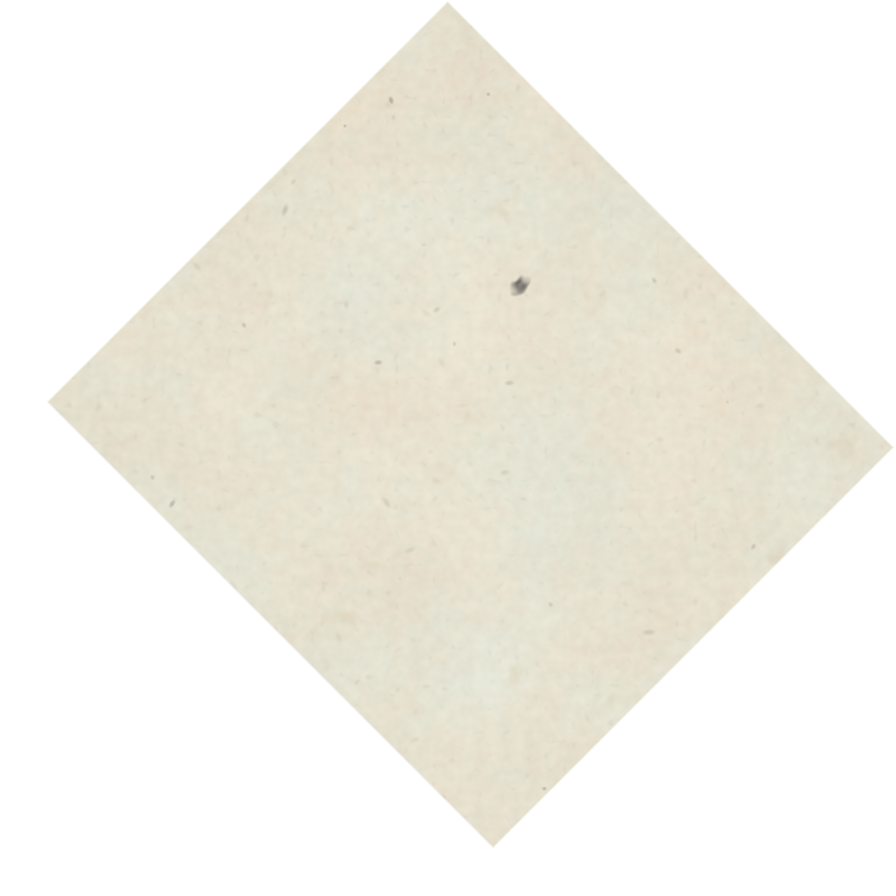
Write a WebGL 2 fragment shader that draws this texture.

```glsl
#version 300 es
precision highp float;

#define SHEET_CENTER vec2(0.525, 0.526)
#define SHEET_HALF vec2(0.3157, 0.3515)
#define EDGE_SOFT 0.0016
#define PAPER vec3(0.905, 0.888, 0.820)
#define WARM_TINT vec3(0.010, -0.016, -0.026)
#define GRAIN 0.034
#define MOTTLE 0.030
#define SPECK_CELLS 26.0
#define SPECK_SHARE 0.20
#define BLOT_CENTER vec2(0.581, 0.682)
#define BLOT_COLOR vec3(0.40, 0.385, 0.37)

uniform vec2 u_resolution;
out vec4 fragColor;

// Integer hash of a lattice cell, two values in 0..1
vec2 hash2(vec2 cell, float seed) {
    uvec3 v = uvec3(ivec3(vec3(cell, seed))) * 1664525u + 1013904223u;
    v.x += v.y * v.z; v.y += v.z * v.x; v.z += v.x * v.y;
    v ^= v >> 16u;
    v.x += v.y * v.z; v.y += v.z * v.x;
    return vec2(v.xy >> 8u) / 16777216.0;
}

float cornerSlope(vec2 cell, vec2 offset, float period, float seed) {
    float angle = 6.2831853 * hash2(mod(cell, period), seed).x;
    return dot(vec2(cos(angle), sin(angle)), offset);
}

// Gradient noise that wraps after a whole number of cells
float noise(vec2 uv, float period, float seed) {
    vec2 p = uv * period, i = floor(p), f = p - i;
    vec2 w = f * f * f * (f * (f * 6.0 - 15.0) + 10.0);
    vec2 e = vec2(1.0, 0.0);
    float low = mix(cornerSlope(i, f, period, seed),
                    cornerSlope(i + e.xy, f - e.xy, period, seed), w.x);
    float high = mix(cornerSlope(i + e.yx, f - e.yx, period, seed),
                     cornerSlope(i + e.xx, f - e.xx, period, seed), w.x);
    return mix(low, high, w.y);
}

float fbm(vec2 uv, float period, float seed) {
    float sum = 0.0, gain = 1.0;
    for (int k = 0; k < 4; k++) {
        sum += gain * noise(uv, period, seed + float(k));
        period *= 2.0;
        gain *= 0.6;
    }
    return sum;
}

// Small soft specks, at most one in each wrapped cell
float specks(vec2 uv) {
    vec2 p = uv * SPECK_CELLS, home = floor(p);
    float cover = 0.0;
    for (int y = -1; y <= 1; y++)
    for (int x = -1; x <= 1; x++) {
        vec2 cell = home + vec2(x, y), id = mod(cell, SPECK_CELLS);
        vec2 traits = hash2(id, 41.0), shape = hash2(id, 43.0);
        vec2 d = p - cell - hash2(id, 42.0);
        float angle = 6.2831853 * shape.x;
        d = mat2(cos(angle), -sin(angle), sin(angle), cos(angle)) * d;
        d.x /= 1.0 + 1.2 * shape.y;
        float radius = mix(0.07, 0.12, shape.y);
        float strength = mix(0.07, 0.42, pow(traits.y, 5.0));
        float dotMask = 1.0 - smoothstep(0.15 * radius, radius, length(d));
        cover = max(cover, dotMask * strength * step(traits.x, SPECK_SHARE));
    }
    return cover;
}

// One irregular dark blot, stretched along the diagonal
float blot(vec2 uv) {
    vec2 d = uv - BLOT_CENTER;
    d += 0.008 * vec2(noise(uv, 90.0, 51.0), noise(uv, 90.0, 52.0));
    d = vec2(d.x + d.y, d.y - d.x) * 0.7071;
    return 1.0 - smoothstep(0.1, 1.0, length(d / vec2(0.014, 0.010)));
}

vec3 paper(vec2 uv) {
    // Fine fibres and broad clouds of tone
    float grain = noise(uv, 70.0, 1.0) + 0.7 * noise(uv, 140.0, 2.0);
    float mottle = fbm(uv, 7.0, 5.0);
    float warmth = fbm(uv, 6.0, 11.0) + 0.5 * noise(uv, 60.0, 17.0);
    vec3 color = PAPER + GRAIN * 0.6 * grain + MOTTLE * 0.5 * mottle;
    color += WARM_TINT * warmth;

    // Faint tan stains and grey flecks
    float stain = smoothstep(0.42, 0.85, fbm(uv, 11.0, 23.0));
    color -= stain * vec3(0.022, 0.034, 0.050);
    float fleck = smoothstep(0.30, 0.60, noise(uv, 96.0, 31.0));
    color -= fleck * vec3(0.030, 0.029, 0.026);

    color = mix(color, vec3(0.48, 0.45, 0.39), specks(uv));
    return mix(color, BLOT_COLOR, 0.9 * blot(uv));
}

void main() {
    vec2 uv = gl_FragCoord.xy / u_resolution;

    // Rectangular sheet turned by an eighth of a circle
    vec2 q = uv - SHEET_CENTER;
    q = vec2(q.x + q.y, q.x - q.y) * 0.70710678;
    vec2 reach = abs(q) - SHEET_HALF;
    float border = max(reach.x, reach.y);
    float sheet = 1.0 - smoothstep(-EDGE_SOFT, EDGE_SOFT, border);

    // Slight deepening of tone toward the rim
    vec3 color = paper(uv);
    color -= smoothstep(-0.16, 0.0, border) * vec3(0.008, 0.012, 0.014);
    fragColor = vec4(mix(vec3(1.0), color, sheet), 1.0);
}
```
